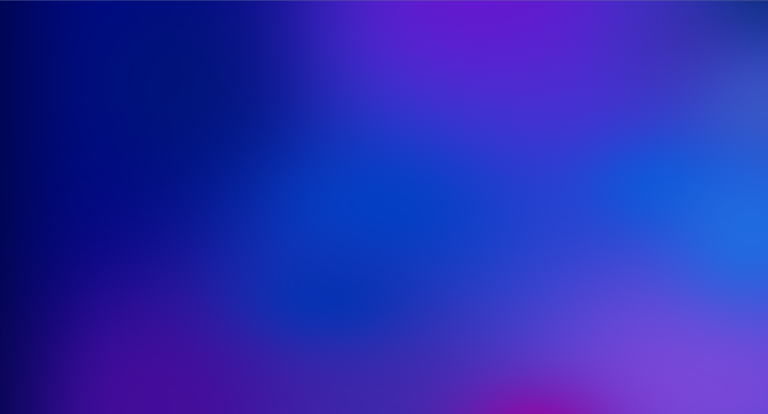
This background is drawn by a Shadertoy shader. Its source:

```glsl
// Centre and radius are fractions of the canvas; falloff 1 is soft, 2 is plateau-like.
struct Glow {
    vec2 centre;
    vec2 radius;
    vec3 colour;
    float strength;
    float falloff;
};

// Base sweep and edge shading
const vec3 NAVY = vec3(0.0, 0.03, 0.51);
const vec3 ROYAL = vec3(0.11, 0.27, 0.81);
const vec3 RIM_LIGHT = vec3(0.40, 0.42, 0.62);
const float SWEEP_START = 0.12;
const float SWEEP_END = 0.60;
const float SWEEP_TILT = 0.24;
const float SHADE_WIDTH = 0.15;
const float SHADE_DEPTH = 0.34;
const float RIM_SIZE = 0.004;
const float RIM_STRENGTH = 0.45;

// Upper glows
const Glow DEEP_BLUE = Glow(vec2(0.25, 0.80), vec2(0.17, 0.27), vec3(0.0, 0.08, 0.47), 0.85, 1.0);
const Glow IRIS = Glow(vec2(0.67, 0.87), vec2(0.26, 0.36), vec3(0.28, 0.20, 0.83), 0.95, 1.5);
const Glow VIOLET = Glow(vec2(0.63, 1.05), vec2(0.21, 0.26), vec3(0.41, 0.08, 0.81), 0.90, 1.1);
const Glow MUTED_VIOLET = Glow(vec2(0.90, 0.91), vec2(0.11, 0.19), vec3(0.25, 0.17, 0.70), 0.75, 1.0);
const Glow STEEL = Glow(vec2(1.02, 1.02), vec2(0.11, 0.17), vec3(0.05, 0.17, 0.49), 0.90, 1.0);
const Glow PERIWINKLE = Glow(vec2(1.0, 0.73), vec2(0.11, 0.17), vec3(0.26, 0.35, 0.76), 0.75, 1.0);

// Middle glows
const Glow CORE = Glow(vec2(0.50, 0.47), vec2(0.17, 0.21), vec3(0.0, 0.25, 0.77), 0.95, 1.0);
const Glow COBALT = Glow(vec2(0.43, 0.28), vec2(0.12, 0.12), vec3(0.0, 0.20, 0.70), 0.85, 1.0);
const Glow AZURE = Glow(vec2(0.86, 0.55), vec2(0.10, 0.11), vec3(0.03, 0.34, 0.85), 0.80, 1.0);
const Glow SKY = Glow(vec2(0.98, 0.44), vec2(0.12, 0.20), vec3(0.12, 0.43, 0.88), 0.92, 1.0);

// Lower glows
const Glow INDIGO = Glow(vec2(0.46, 0.0), vec2(0.28, 0.33), vec3(0.24, 0.15, 0.66), 0.95, 1.5);
const Glow PLUM = Glow(vec2(0.20, 0.0), vec2(0.18, 0.34), vec3(0.28, 0.04, 0.60), 0.92, 1.2);
const Glow ORCHID = Glow(vec2(0.91, 0.09), vec2(0.25, 0.32), vec3(0.50, 0.28, 0.85), 0.95, 1.2);
const Glow MAGENTA = Glow(vec2(0.70, -0.06), vec2(0.11, 0.14), vec3(0.59, 0.0, 0.62), 0.88, 1.0);

// Blends an elliptical glow over a colour
vec3 addGlow(vec3 under, vec2 uv, Glow glow) {
    vec2 d = (uv - glow.centre) / glow.radius;
    float cover = exp(-pow(dot(d, d), glow.falloff));
    return mix(under, glow.colour, glow.strength * cover);
}

void mainImage(out vec4 fragColor, in vec2 fragCoord) {
    vec2 uv = fragCoord / iResolution.xy;

    // Tilted navy to royal sweep
    float sweep = uv.x + SWEEP_TILT * (0.5 - uv.y);
    vec3 colour = mix(NAVY, ROYAL, smoothstep(SWEEP_START, SWEEP_END, sweep));

    // Layered glows, back to front
    colour = addGlow(colour, uv, DEEP_BLUE);
    colour = addGlow(colour, uv, IRIS);
    colour = addGlow(colour, uv, VIOLET);
    colour = addGlow(colour, uv, MUTED_VIOLET);
    colour = addGlow(colour, uv, STEEL);
    colour = addGlow(colour, uv, PERIWINKLE);
    colour = addGlow(colour, uv, CORE);
    colour = addGlow(colour, uv, INDIGO);
    colour = addGlow(colour, uv, PLUM);
    colour = addGlow(colour, uv, COBALT);
    colour = addGlow(colour, uv, ORCHID);
    colour = addGlow(colour, uv, MAGENTA);
    colour = addGlow(colour, uv, AZURE);
    colour = addGlow(colour, uv, SKY);

    // Dark left side and thin light top rim
    float shade = 1.0 - smoothstep(-SHADE_WIDTH, SHADE_WIDTH, uv.x);
    colour *= 1.0 - 2.0 * SHADE_DEPTH * shade;
    float rim = smoothstep(1.0 - RIM_SIZE, 1.0, uv.y);
    colour = mix(colour, RIM_LIGHT, RIM_STRENGTH * rim);

    fragColor = vec4(clamp(colour, 0.0, 1.0), 1.0);
}
```
